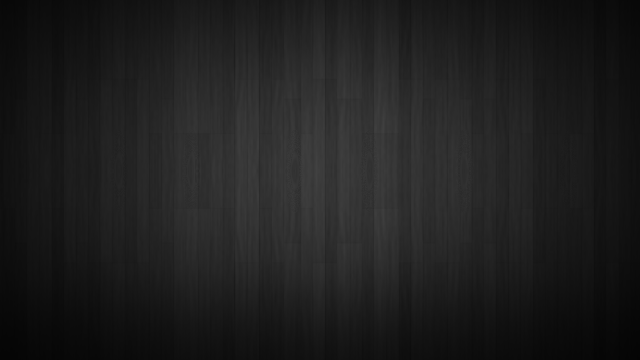
Give the GLSL for this texture, as a Shadertoy shader.

```glsl
// Dark timber wall: narrow upright planks under a soft central glow.
// Plank tones repeat sideways; joints and grain mirror about a level line.
// Grain is layered sines and stretched noise, bent into rings at the knots.

#define PLANK_WIDTH 0.03396
#define SEAM_X 0.8356
#define MIRROR_Y 0.525
#define GLOW_CENTER vec2(0.5, 0.54)
#define GLOW_FALLOFF vec2(4.7, 3.5)
#define GLOW_LEVEL 0.222
#define TONE_DEPTH 0.10
#define GRAIN_DEPTH 0.045
#define STREAK_DEPTH 0.09
#define GAP_DEPTH 0.09
#define JOINT_DEPTH 0.04

const int TONE_COUNT = 22;
const float PLANK_TONES[TONE_COUNT] = float[](
    0.2, 0.6, 0.5, -0.2, 0.3, -0.3, 0.7, 0.5, -0.7, -0.2, -0.1,
    0.7, 0.7, -0.8, 0.5, 0.0, -0.6, 0.6, 0.2, -0.7, 0.3, -0.6);

const int KNOT_COUNT = 6;
const float KNOT_X[KNOT_COUNT] = float[](0.331, 0.532, 0.819, 1.026, 1.289, 1.581);

float hash(vec2 p) {
    vec3 q = fract(p.xyx * 0.1031);
    q += dot(q, q.yzx + 33.33);
    return fract((q.x + q.y) * q.z);
}

float valueNoise(vec2 p) {
    vec2 cell = floor(p), f = fract(p);
    f = f * f * (3.0 - 2.0 * f);
    return mix(mix(hash(cell), hash(cell + vec2(1, 0)), f.x),
               mix(hash(cell + vec2(0, 1)), hash(cell + 1.0), f.x), f.y);
}

// Plank coordinate; the two halves of the wall meet at a wider plank.
float plankCoord(float x) {
    float q = (x - SEAM_X) / PLANK_WIDTH;
    return q < 0.0 ? min(q + 0.39, -0.001) : q;
}

float plankTone(float id) {
    return PLANK_TONES[int(mod(id + 11.0, float(TONE_COUNT)))];
}

// Broken wavy grain lines, closing into tall rings around each knot.
float woodGrain(vec2 p, float id) {
    float phase = 330.0 * p.x + 2.2 * sin(p.y * 9.0 + id * 2.3)
                + 1.1 * sin(p.y * 23.0 + id * 4.1);
    float strength = valueNoise(vec2(p.x * 60.0, p.y * 9.0 + id * 3.0));
    float core = 0.0;
    for (int i = 0; i < KNOT_COUNT; i++) {
        vec2 d = vec2(p.x - KNOT_X[i], p.y * 0.22);
        d.x += 0.0012 * sin(p.y * 70.0 + float(i));
        float r = length(d);
        float near = smoothstep(0.026, 0.012, r);
        phase = mix(phase, r * 780.0, near);
        strength = mix(strength, 1.0, near);
        core += smoothstep(0.006, 0.001, r);
    }
    return sin(phase) * strength - 2.0 * core;
}

void mainImage(out vec4 fragColor, in vec2 fragCoord) {
    vec2 p = fragCoord / iResolution.y;
    vec2 uv = fragCoord / iResolution.xy;
    float pixel = 1.0 / iResolution.y;
    float mirrored = abs(p.y - MIRROR_Y);

    // Planks and the end joints within them
    float q = plankCoord(p.x);
    float id = floor(q);
    float pick = hash(vec2(id + 60.0, 7.0));
    float joint = pick < 0.4 ? 0.104 : (pick < 0.8 ? 0.255 : 0.2);
    float outer = smoothstep(-pixel, pixel, mirrored - joint);
    float outerShift = 1.4 * (hash(vec2(id + 60.0, 19.0)) - 0.5);
    float tone = plankTone(id) + outer * outerShift;

    // Thin gaps at plank sides, uneven in weight, and fainter end joints
    float side = fract(q);
    float edge = min(side, 1.0 - side) * PLANK_WIDTH;
    float gap = 1.0 - smoothstep(0.0, 0.0015 + pixel, edge);
    gap *= 0.4 + 0.6 * hash(vec2(floor(q + 0.5) + 60.0, 3.0));
    float jointGap = 1.0 - smoothstep(0.0, 0.001 + pixel, abs(mirrored - joint));

    // Surface detail
    float grain = woodGrain(vec2(p.x, mirrored), id);
    float streak = valueNoise(vec2(p.x * 230.0, mirrored * 14.0 + id * 5.0 + 300.0)) - 0.5;
    streak += 0.6 * (valueNoise(vec2(p.x * 200.0 + 31.0, mirrored * 75.0)) - 0.5);

    float wood = 1.0 + TONE_DEPTH * tone
               + GRAIN_DEPTH * grain + STREAK_DEPTH * streak
               - GAP_DEPTH * gap - JOINT_DEPTH * jointGap;

    // Soft glow, fading faster toward the floor
    vec2 d = uv - GLOW_CENTER;
    float glow = GLOW_LEVEL * exp(-dot(d * d, GLOW_FALLOFF));
    glow *= 1.0 - 0.2 * smoothstep(0.3, 0.0, uv.y);

    fragColor = vec4(vec3(glow * wood), 1.0);
}
```
